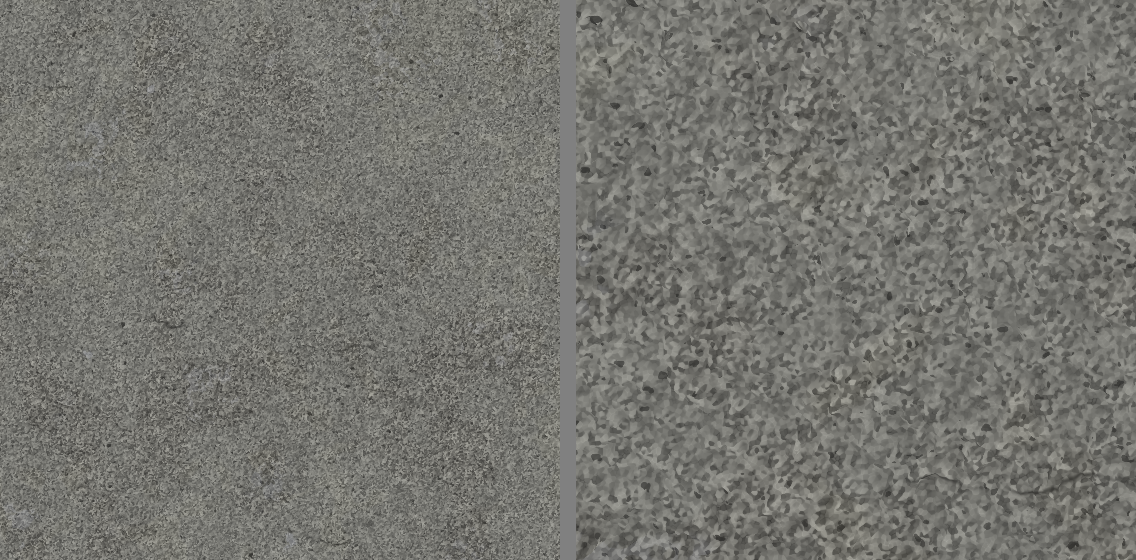
Left: the whole. Right: its middle third, enlarged.
Reproduce this texture procedurally as a Shadertoy shader.

```glsl
// Weathered grey concrete: fine sharp grain over faint clouds, with crumbly
// worn zones, dark pits, short broken cracks and a few pale scabs.
// Everything grows from jittered cells: blended for noise, cut out for spots.

vec3 hash3(vec2 p) {
    vec3 q = fract(p.xyx * vec3(0.1031, 0.1030, 0.0973));
    q += dot(q, q.yxz + 33.33);
    return fract((q.xxy + q.yzz) * q.zyx);
}

// Soft cellular noise with zero mean and unit deviation
float cellNoise(vec2 p) {
    vec2 cell = floor(p), f = p - cell;
    float sum = 0.0, power = 0.0;
    for (int j = -1; j <= 1; j++)
    for (int i = -1; i <= 1; i++) {
        vec2 g = vec2(i, j);
        vec3 h = hash3(cell + g + 57.0);
        vec2 d = g + h.xy - f;
        float w = exp(-6.0 * dot(d, d));
        sum += w * (h.z - 0.5);
        power += w * w;
    }
    return 3.46 * sum / sqrt(power + 1e-6);
}

// Scattered oval spots; share is the part of the cells that hold one
float spots(vec2 p, float share, float rMin, float rMax, float soft) {
    vec2 cell = floor(p), f = p - cell;
    float mask = 0.0;
    for (int j = -1; j <= 1; j++)
    for (int i = -1; i <= 1; i++) {
        vec2 g = vec2(i, j);
        vec3 h = hash3(cell + g + 211.0);
        if (h.z > share) continue;
        vec2 d = (g + h.xy - f) * vec2(0.7 + 0.6 * h.y, 0.7 + 0.6 * h.x);
        float r = mix(rMax, rMin, h.z / share);
        mask = max(mask, 1.0 - smoothstep(r - soft, r + soft, length(d)));
    }
    return mask;
}

// Short tapering cracks, most of them leaning up to the right
float cracks(vec2 p, float rough, float soft) {
    vec2 cell = floor(p), f = p - cell;
    float mask = 0.0;
    for (int j = -1; j <= 1; j++)
    for (int i = -1; i <= 1; i++) {
        vec2 g = vec2(i, j);
        vec3 h = hash3(cell + g + 83.0);
        if (h.z > 0.4) continue;
        float a = mix(-0.6, 1.0, h.x), len = 0.15 + 0.7 * h.z;
        vec2 d = f - g - h.xy;
        d = vec2(dot(d, vec2(cos(a), sin(a))), dot(d, vec2(-sin(a), cos(a))));
        d.y += 0.008 * rough + 0.025 * sin(d.x * 14.0 + h.y * 40.0);
        float taper = max(0.0, 1.0 - abs(d.x) / len);
        float line = 1.0 - smoothstep(0.0, 0.014 * taper + soft, abs(d.y));
        mask = max(mask, line * smoothstep(0.0, 0.4, taper));
    }
    return mask;
}

void mainImage(out vec4 fragColor, in vec2 fragCoord) {
    float px = 1.0 / min(iResolution.x, iResolution.y);
    vec2 uv = fragCoord * px;

    // Layers of noise, from broad clouds to single grains
    float broad = cellNoise(uv * 4.3 + 3.0);
    float patches = cellNoise(uv * 11.0 + 0.15 * broad + 19.0);
    float blotch = cellNoise(uv * 29.0 + 0.3 * patches + 41.0);
    float crumb = cellNoise(uv * 71.0 + 0.3 * blotch + 7.0);
    float grit = cellNoise(uv * 175.0 + 0.4 * crumb + 71.0);
    float grain = cellNoise(uv * 390.0 + 0.3 * grit + 13.0);
    vec2 along = vec2(uv.x * 0.8 + uv.y * 0.6, uv.y * 0.8 - uv.x * 0.6);
    float scrape = cellNoise(along * vec2(38.0, 150.0) + 0.4 * crumb);

    // Tone: worn zones are darker and carry a harsher grain
    float worn = smoothstep(-0.3, 1.7, 0.6 * broad + 0.6 * patches + 0.45 * blotch);
    float tone = 0.479 - 0.003 * broad - 0.006 * patches + 0.007 * blotch;
    tone += 0.008 * crumb + 0.024 * grit + 0.047 * grain;
    tone += worn * (0.010 * scrape + 0.012 * grit + 0.012 * grain - 0.018);

    // Crumbled hollows between the grains
    float hollow = smoothstep(0.7, 1.6, 0.7 * grit - 0.6 * grain + 0.3 * crumb + 0.4 * worn);
    tone -= 0.085 * hollow;

    // Pale scabs with ragged edges
    vec2 ragged = uv + 0.004 * vec2(blotch, crumb) + 0.002 * vec2(grit, -grit);
    float scab = spots(ragged * 6.0, 0.16, 0.03, 0.08, 0.02);
    scab *= smoothstep(-0.4, 0.5, crumb + 0.6 * grit);
    float flecks = smoothstep(0.9, 1.7, patches) * smoothstep(0.6, 1.2, crumb + 0.5 * grit);
    scab = max(scab, 0.7 * flecks);
    tone = mix(tone, 0.57 + 0.03 * grain + 0.015 * grit, 0.7 * scab);

    // Pits and cracks
    vec2 bent = uv + 0.0011 * vec2(grit, crumb) + 0.0004 * vec2(grain, -grain);
    float pits = spots(bent * 105.0, 0.20 + 0.12 * worn, 0.05, 0.23, 105.0 * px * 0.5);
    pits = max(0.8 * pits, spots(bent * 23.0 + 5.0, 0.09, 0.03, 0.09, 23.0 * px * 0.5));
    float crack = cracks(uv * 4.0 + 2.0, crumb + 0.5 * grit, 4.0 * px);
    crack *= smoothstep(-1.0, 0.5, blotch + 0.6 * crumb);
    tone = mix(tone, 0.22 + 0.02 * grain, max(0.9 * pits, 0.75 * crack));

    // Colour: warm grey, faintly olive in places, cooler on the scabs
    vec3 color = tone * vec3(1.0, 1.0, 0.957);
    color += vec3(0.003, 0.002, -0.006) * smoothstep(0.2, 1.6, blotch - broad);
    color += vec3(0.003, -0.001, -0.003) * worn;
    color += vec3(-0.004, 0.0, 0.026) * scab;
    fragColor = vec4(clamp(color, 0.0, 1.0), 1.0);
}
```
